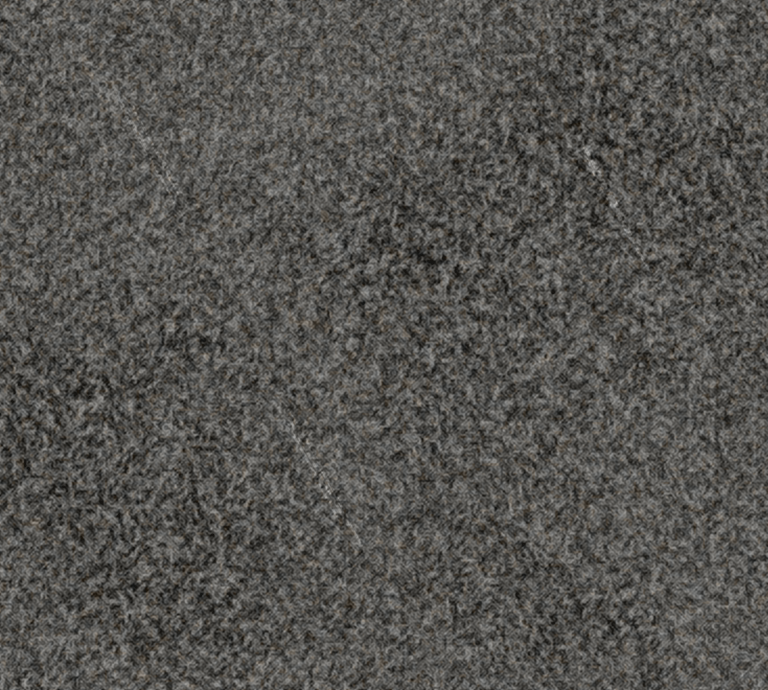
A Shadertoy shader for this texture:

```glsl
const float BASE_TONE = 0.341;
const vec3  WARM_TINT = vec3(0.005, 0.0, -0.013);
const vec3  RUST_SHIFT = vec3(0.024, 0.003, -0.020);
const vec2  GRAIN_SCALE = vec2(172.0, 132.0);
const float FINE_SCALE = 330.0;
const float CLUMP_SCALE = 85.0;
const float GRAIN_GAIN = 0.285;
const float FINE_GAIN = 0.245;
const float CLUMP_GAIN = 0.065;
const float THREAD_COUNT = 165.0;
const float THREAD_GAIN = 0.030;
const float RIB_COUNT = 68.0;
const float RIB_GAIN = 0.012;
const float WORN_GAIN = 0.032;
const float SHADE_GAIN = 0.036;
const float SCRATCH_GAIN = 0.085;
const float TAU = 6.2831853;

// Centre and radius of the darker, rougher patches
const int PATCHES = 7;
const vec3 PATCH[PATCHES] = vec3[](
    vec3(0.04, 0.38, 0.18), vec3(1.01, 0.71, 0.16), vec3(0.60, 0.65, 0.14),
    vec3(0.28, 0.46, 0.13), vec3(0.29, 0.15, 0.16), vec3(0.82, 0.10, 0.14),
    vec3(0.78, 0.84, 0.12));

// Centres of the scuffs, each drawn as a bundle of strands
const int STRANDS = 12;
const vec2 SCUFF[3] = vec2[](vec2(0.22, 0.78), vec2(0.48, 0.29), vec2(0.88, 0.73));
const vec2 SCUFF_DIR = vec2(0.485, -0.875);

float hash(vec2 p) {
    vec3 q = fract(p.xyx * vec3(0.1031, 0.1030, 0.0973));
    q += dot(q, q.yzx + 33.33);
    return fract((q.x + q.y) * q.z);
}

// Value noise centred on zero
float noise(vec2 p) {
    vec2 cell = floor(p), f = fract(p);
    f = f * f * (3.0 - 2.0 * f);
    float low = mix(hash(cell), hash(cell + vec2(1, 0)), f.x);
    float high = mix(hash(cell + vec2(0, 1)), hash(cell + vec2(1, 1)), f.x);
    return mix(low, high, f.y) - 0.5;
}

float cloud(vec2 p) {
    return noise(p) + 0.5 * noise(p * 2.1 + 17.0) + 0.25 * noise(p * 4.3 + 41.0);
}

// Small rounded tufts with a slight lean, bent by a fine warp
float tuftGrain(vec2 uv) {
    vec2 p = uv + 0.005 * vec2(noise(uv * 70.0), noise(uv * 70.0 + 90.0));
    float rightLean = noise((p - vec2(0.35 * p.y, 0.0)) * GRAIN_SCALE + 200.0);
    float leftLean = noise((p + vec2(0.25 * p.y, 0.0)) * GRAIN_SCALE + 500.0);
    float side = smoothstep(-0.06, 0.06, noise(uv * 24.0 + 7.0) + 0.2 * (uv.x - 0.7));
    return mix(rightLean, leftLean, side);
}

float darkPatches(vec2 uv) {
    float shade = 0.0;
    for (int i = 0; i < PATCHES; i++) {
        vec2 d = (uv - PATCH[i].xy) / PATCH[i].z;
        shade += exp(-dot(d, d));
    }
    return min(shade, 1.0);
}

float scratches(vec2 uv) {
    float light = 0.0;
    for (int i = 0; i < STRANDS; i++) {
        vec2 seed = vec2(float(i) * 7.3 + 2.0, 11.0);
        vec2 d = uv - SCUFF[i % 3];
        float along = dot(d, SCUFF_DIR) + 0.16 * (hash(seed) - 0.5);
        float across = dot(d, vec2(-SCUFF_DIR.y, SCUFF_DIR.x));
        across += 0.022 * (hash(seed + 5.0) - 0.5) + 0.003 * noise(vec2(along * 22.0, seed.x));
        float reach = mix(0.07, 0.15, hash(seed + 9.0));
        float line = 1.0 - smoothstep(0.0006, 0.0030, abs(across));
        light += line * (1.0 - smoothstep(0.5 * reach, reach, abs(along)));
    }
    return min(light, 1.4);
}

void mainImage(out vec4 fragColor, in vec2 fragCoord) {
    vec2 uv = fragCoord / iResolution.y;

    // Broad wear and shading
    float patches = darkPatches(uv);
    float wear = cloud(uv * 4.5 + 3.0);
    float tone = BASE_TONE + WORN_GAIN * wear - SHADE_GAIN * patches;

    // Nap, deeper inside the dark patches
    float depth = 0.92 + 0.28 * patches - 0.25 * wear;
    float grain = tuftGrain(uv);
    float fine = noise(uv * FINE_SCALE);
    float clump = noise(uv * CLUMP_SCALE + 31.0);
    tone += depth * (GRAIN_GAIN * grain + CLUMP_GAIN * clump) + FINE_GAIN * fine;

    // Woven threads and faint vertical ribs
    vec2 weave = sin(TAU * THREAD_COUNT * uv + 1.5 * noise(uv * 30.0));
    tone += THREAD_GAIN * weave.x * weave.y;
    tone += RIB_GAIN * sin(TAU * RIB_COUNT * uv.x + 2.0 * noise(uv * 12.0)) * (1.0 - patches);

    // Scuffs broken up by the nap
    tone += SCRATCH_GAIN * scratches(uv) * (0.8 + grain + fine);

    // Neutral cloth with faint rusty and cool flecks
    float fleck = noise(uv * 150.0 + 77.0);
    float rust = smoothstep(0.2, 0.42, fleck) - 0.4 * smoothstep(0.12, 0.4, -fleck);
    vec3 color = vec3(max(tone, 0.08)) + WARM_TINT + RUST_SHIFT * rust;
    fragColor = vec4(clamp(color, 0.0, 1.0), 1.0);
}
```
